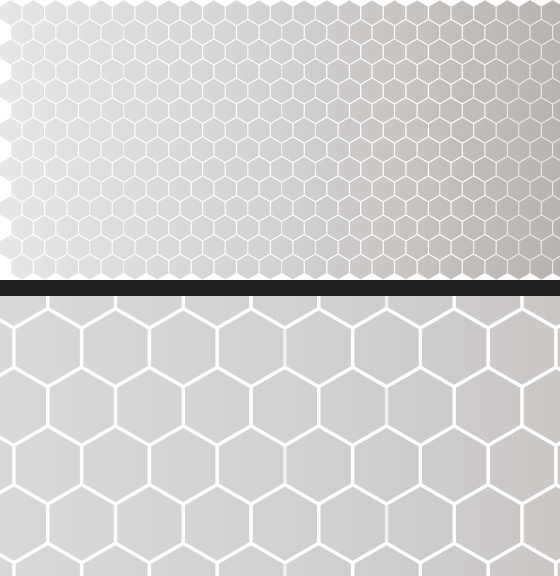
Top, the full canvas; bottom, a detail of the centre.
This pattern is drawn by a Shadertoy shader. Its source:

```glsl
const float CELL_WIDTH = 0.08065;         // flat-to-flat, in canvas heights
const vec2  GRID_ORIGIN = vec2(-0.0023, 0.0456); // from the top left corner
const float LAST_ROW = 13.0;
const float LINE_WIDTH = 0.052;           // in cell widths
const float SQRT3 = 1.7320508;

const vec3 WHITE = vec3(1.0);
const vec3 PALE  = vec3(0.908, 0.904, 0.900);
const vec3 MID   = vec3(0.826, 0.821, 0.817);
const vec3 DARK  = vec3(0.722, 0.702, 0.688);

// Centre of the pointy-top hexagon that contains p
vec2 hexCenter(vec2 p) {
    vec2 period = vec2(1.0, SQRT3);
    vec2 evenShift = vec2(0.5, 0.0);
    vec2 oddShift = vec2(0.0, 0.5 * SQRT3);
    vec2 evenRow = floor((p - evenShift) / period + 0.5) * period + evenShift;
    vec2 oddRow = floor((p - oddShift) / period + 0.5) * period + oddShift;
    return distance(p, evenRow) < distance(p, oddRow) ? evenRow : oddRow;
}

// Distances to the nearest upright side (x) and slanted side (y)
vec2 sideDistances(vec2 local) {
    vec2 a = abs(local);
    return 0.5 - vec2(a.x, dot(a, vec2(0.5, 0.5 * SQRT3)));
}

float lineCoverage(float dist, float width, float pixel) {
    return clamp((0.5 * width - dist) / pixel + 0.5, 0.0, 1.0);
}

// Layered sines pick out a few columns whose upright lines are fainter
float columnFade(float column) {
    float wave = 0.6 * sin(column * 1.8 + 0.7) + 0.4 * sin(column * 4.1);
    return 1.0 - 0.35 * smoothstep(0.4, 0.95, wave);
}

vec3 horizontalGradient(float t) {
    return t < 0.5 ? mix(PALE, MID, t * 2.0) : mix(MID, DARK, t * 2.0 - 1.0);
}

// The sheet of tiles has a zigzag border on the left, top and bottom
bool insideSheet(vec2 center) {
    float row = floor(center.y / (0.5 * SQRT3) + 0.5);
    return center.x > 0.25 && row >= 0.0 && row <= LAST_ROW;
}

void mainImage(out vec4 fragColor, in vec2 fragCoord) {
    vec2 canvas = fragCoord / iResolution.xy;
    vec2 fromTopLeft = vec2(fragCoord.x / iResolution.y, 1.0 - canvas.y);
    vec2 p = (fromTopLeft - GRID_ORIGIN) / CELL_WIDTH;
    float pixel = 1.0 / (iResolution.y * CELL_WIDTH);

    vec2 center = hexCenter(p);
    vec2 local = p - center;
    vec2 sides = sideDistances(local);

    // Tile colour with a faint shade across each cell
    vec3 color = horizontalGradient(canvas.x) - 0.006 * local.x;

    // White joints, finer toward the right end
    float edgeFade = 1.0 - 0.3 * smoothstep(0.84, 0.92, canvas.x);
    float column = floor(p.x * 2.0 + 0.5);
    float upright = lineCoverage(sides.x, LINE_WIDTH, pixel) * columnFade(column);
    float slanted = lineCoverage(sides.y, LINE_WIDTH, pixel);
    color = mix(color, WHITE, max(upright, slanted) * edgeFade);

    fragColor = vec4(insideSheet(center) ? color : WHITE, 1.0);
}
```
